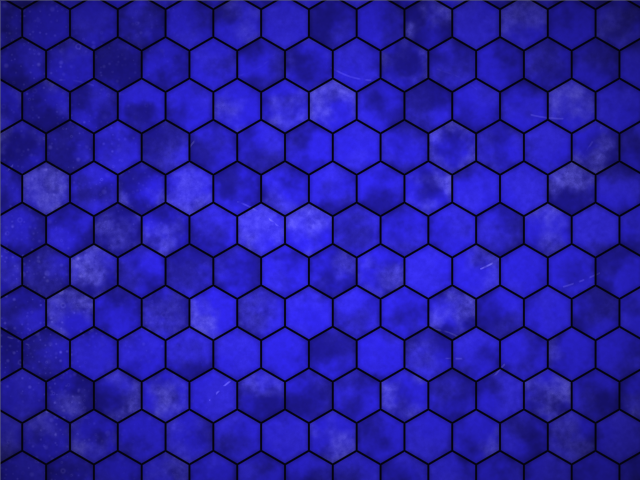
Give the GLSL for this pattern, as a Shadertoy shader.

```glsl
float hash(vec2 p) {
    vec3 q = fract(p.xyx * 0.1031);
    q += dot(q, q.yzx + 33.33);
    return fract((q.x + q.y) * q.z);
}

float valueNoise(vec2 p) {
    vec2 i = floor(p), f = fract(p);
    f = f * f * (3.0 - 2.0 * f);
    return mix(mix(hash(i), hash(i + vec2(1, 0)), f.x),
               mix(hash(i + vec2(0, 1)), hash(i + vec2(1, 1)), f.x), f.y);
}

float fbm(vec2 p) {
    float sum = 0.0, amp = 0.53;
    for (int i = 0; i < 4; i++) {
        sum += amp * valueNoise(p);
        p = mat2(1.6, 1.2, -1.2, 1.6) * p + 17.3;
        amp *= 0.5;
    }
    return sum;
}

// Offset from the nearest centre of a pointy-top hexagon of unit width
vec2 hexOffset(vec2 p) {
    vec2 s = vec2(1.0, sqrt(3.0));
    vec2 a = mod(p + 0.5 * s, s) - 0.5 * s;
    vec2 b = mod(p, s) - 0.5 * s;
    return dot(a, a) < dot(b, b) ? a : b;
}

// Scattered dots, some of them hollow
float speckles(vec2 uv, float px) {
    float sum = 0.0;
    for (int i = 0; i < 3; i++) {
        float scale = 34.0 + 26.0 * float(i);
        vec2 p = uv * scale + 7.7 * float(i);
        vec2 id = floor(p) + 50.0 * float(i);
        float radius = mix(0.06, 0.2, hash(id + 3.1));
        vec2 centre = 0.25 + 0.5 * vec2(hash(id + 11.0), hash(id + 23.0));
        float d = length(fract(p) - centre) - radius;
        if (hash(id + 31.0) > 0.65) d = abs(d + 0.04) - 0.04;
        float soft = px * scale + 0.03;
        sum += step(0.6, hash(id)) * (1.0 - smoothstep(-soft, soft, d)) * hash(id + 41.0);
    }
    return sum;
}

// Short bent scratches
float scratches(vec2 uv, float px) {
    float sum = 0.0;
    for (int i = 0; i < 18; i++) {
        vec2 seed = vec2(float(i) * 3.7 + 1.0, 9.0);
        vec2 p = uv - vec2(1.333 * hash(seed), hash(seed + 5.0));
        float angle = 1.8 * hash(seed + 13.0) - 0.6;
        p = mat2(cos(angle), -sin(angle), sin(angle), cos(angle)) * p;
        p.y += (hash(seed + 19.0) - 0.5) * 8.0 * p.x * p.x;
        float halfLength = mix(0.015, 0.055, hash(seed + 29.0));
        float d = length(vec2(max(abs(p.x) - halfLength, 0.0), p.y));
        sum += (1.0 - smoothstep(0.0004, 0.0012 + px, d)) * hash(seed + 37.0);
    }
    return sum * smoothstep(0.3, 0.65, valueNoise(uv * 90.0));
}

void mainImage(out vec4 fragColor, in vec2 fragCoord) {
    vec2 uv = fragCoord / iResolution.y;
    vec2 centred = 2.0 * fragCoord / iResolution.xy - 1.0;
    float px = 1.0 / iResolution.y;

    // Hexagon grid
    float hexWidth = 0.09954;
    vec2 p = (uv - vec2(0.544, 0.5208)) / hexWidth;
    vec2 local = hexOffset(p);
    vec2 id = round((p - local) * vec2(2.0, 2.0 / sqrt(3.0))) + 60.0;
    vec2 a = abs(local);
    float edge = 0.5 - max(a.x, dot(a, vec2(0.5, 0.5 * sqrt(3.0))));

    // Every cell shows its own piece of cloud
    vec2 shift = 80.0 * vec2(hash(id), hash(id + 17.0));
    float cloud = fbm(local * 1.8 + shift);
    float grain = fbm(uv * 110.0);
    float tone = 0.65 * cloud + 0.2 * hash(id + 7.0) + 0.25 * fbm(uv * 7.0);
    float light = mix(0.64, 1.0, smoothstep(0.34, 0.66, tone));
    vec3 color = vec3(0.19, 0.155, 0.93) * light;

    // Pale worn patches
    float patchMask = smoothstep(0.36, 0.75, fbm(local * 1.5 + shift.yx + 30.0));
    float worn = patchMask * (0.15 + 0.85 * smoothstep(0.55, 1.0, hash(id + 43.0)));
    color = mix(color, vec3(0.42, 0.40, 0.96), worn * (0.35 + 0.7 * grain));
    color *= 0.93 + 0.14 * grain;

    // Specks gather on the left
    float speckMask = 0.03 + 0.45 * smoothstep(0.5, 0.05, uv.x);
    speckMask *= smoothstep(0.25, 0.65, fbm(uv * 9.0 + 4.0));
    color += vec3(0.34, 0.34, 0.3) * speckles(uv, px) * speckMask;
    color += vec3(0.22, 0.22, 0.16) * scratches(uv, px);

    // Shaded rims, vignette and dark joints
    color *= mix(0.82, 1.0, smoothstep(0.0, 0.13, edge));
    color *= 1.04 - 0.3 * dot(centred, centred);
    float soft = 0.75 * px / hexWidth;
    float joint = 1.0 - smoothstep(0.02 - soft, 0.02 + soft, edge);
    color = mix(color, vec3(0.015, 0.012, 0.06), joint);

    // Thin pale border on the top and left
    float border = min(uv.x, 1.0 - uv.y);
    color = mix(color, vec3(0.4, 0.4, 0.5), 0.6 * (1.0 - smoothstep(0.0005, 0.0005 + px, border)));

    fragColor = vec4(color, 1.0);
}
```
